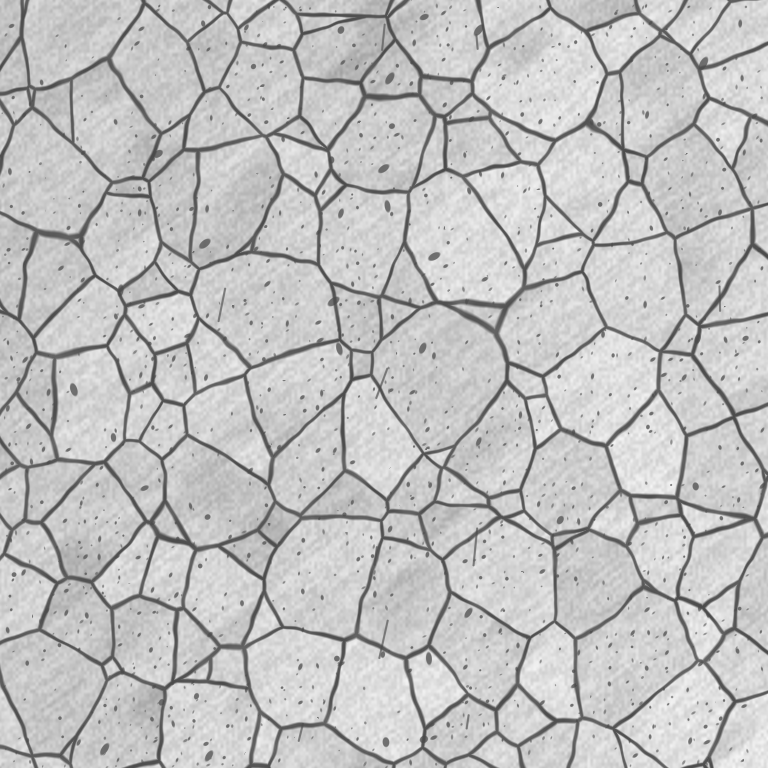
Give the GLSL for this texture, as a WebGL 1 fragment shader.

```glsl
precision highp float;
// Polished and etched metal section: pale grains, dark boundaries, pits and faint scratches.
uniform vec2 u_resolution;

const float GRID = 14.0;           // grain seeds across the canvas
const float SIZE_SPREAD = 1.5;     // how far large grains outgrow small ones
const vec2 GRAIN_STRETCH = vec2(1.0, 0.9);
const float LINE_CORE = 0.0008;    // boundary half widths, dark and faded
const float LINE_FADE = 0.0035;
const float BASE_TONE = 0.828;
const float LINE_TONE = 0.29;
const float PIT_TONE = 0.36;
const float GRAIN_CONTRAST = 0.075;
const float STAIN_CONTRAST = 0.10;
const float STREAK_CONTRAST = 0.07;
const float FINE_CONTRAST = 0.10;
const vec2 POLISH_DIR = vec2(0.80, 0.60);

float hash(vec2 p) {
  vec3 q = fract(vec3(p.xyx) * 0.1031);
  q += dot(q, q.yzx + 33.33);
  return fract((q.x + q.y) * q.z);
}

vec2 hash2(vec2 p) {
  return vec2(hash(p + 17.3), hash(p + 71.9));
}

float noise(vec2 p) {
  vec2 i = floor(p), f = fract(p);
  f = f * f * (3.0 - 2.0 * f);
  return mix(mix(hash(i), hash(i + vec2(1, 0)), f.x),
             mix(hash(i + vec2(0, 1)), hash(i + vec2(1, 1)), f.x), f.y);
}

vec2 warp(vec2 p, float freq) {
  return vec2(noise(p * freq), noise(p * freq + 41.7)) - 0.5;
}

// Coordinates along and across a direction.
vec2 align(vec2 p, vec2 dir) {
  return vec2(dot(p, dir), dot(p, vec2(-dir.y, dir.x)));
}

// Power diagram: x is the distance to the nearest boundary, yz the grain id.
vec3 grains(vec2 p) {
  vec2 g = p * GRID * GRAIN_STRETCH, base = floor(g);
  vec2 ownId = base, ownSeed = g;
  float ownPower = 100.0;
  for (int y = -2; y <= 2; y++) for (int x = -2; x <= 2; x++) {
    vec2 id = base + vec2(x, y), seed = id + hash2(id);
    float h = hash(id + 5.1);
    float power = dot(g - seed, g - seed) - SIZE_SPREAD * h * h;
    if (power < ownPower) { ownPower = power; ownId = id; ownSeed = seed; }
  }
  float edge = 10.0;
  for (int y = -2; y <= 2; y++) for (int x = -2; x <= 2; x++) {
    vec2 id = base + vec2(x, y), seed = id + hash2(id);
    float h = hash(id + 5.1);
    float power = dot(g - seed, g - seed) - SIZE_SPREAD * h * h;
    float gap = length(seed - ownSeed);
    if (gap > 0.001) edge = min(edge, (power - ownPower) / (2.0 * gap));
  }
  return vec3(edge / GRID, ownId);
}

// Small elongated pits, one at most per cell.
float pits(vec2 p, float cells, float chance, float radius, float soft) {
  vec2 id = floor(p * cells) + cells * 3.0;
  vec2 d = (fract(p * cells) - 0.25 - 0.5 * hash2(id)) / cells;
  float angle = mix(0.4, 1.9, hash(id + 9.4));
  d = align(d, vec2(cos(angle), sin(angle)));
  d.x /= mix(1.0, 2.2, hash(id + 2.7));
  float r = radius * mix(0.45, 1.0, hash(id + 6.2));
  float present = step(hash(id + 3.8), chance);
  return present * (1.0 - smoothstep(r - soft, r + soft, length(d)));
}

// Short, steep scratches that start and end inside a grain.
float scratches(vec2 p, float soft) {
  const float cells = 9.0;
  vec2 id = floor(p * cells) + 130.0;
  vec2 d = (fract(p * cells) - 0.4 - 0.2 * hash2(id)) / cells;
  float angle = mix(1.1, 1.9, hash(id + 4.4));
  d = align(d, vec2(cos(angle), sin(angle)));
  d.x = max(abs(d.x) - mix(0.008, 0.032, hash(id + 8.8)), 0.0);
  return step(hash(id), 0.17) * (1.0 - smoothstep(0.0004, 0.0014 + soft, length(d)));
}

void main() {
  vec2 p = gl_FragCoord.xy / u_resolution.y;
  float soft = max(0.0009, 0.6 / u_resolution.y);

  vec3 grain = grains(p + 0.022 * warp(p, 9.0) + 0.004 * warp(p, 55.0));
  vec2 id = grain.yz;

  // Tone: lighting, grain shade, stains, polishing streaks and fine texture.
  float tone = BASE_TONE + 0.05 * (p.x - 0.5) - 0.02 * (p.y - 0.5);
  tone += GRAIN_CONTRAST * (hash(id + 31.0) - 0.5);
  vec2 along = align(p, POLISH_DIR);
  float stain = noise(along * vec2(9.0, 24.0) + id * 7.0);
  tone -= STAIN_CONTRAST * hash(id + 12.0) * smoothstep(0.45, 0.95, stain);
  tone += STREAK_CONTRAST * (noise(along * vec2(28.0, 190.0)) - 0.5);
  tone += FINE_CONTRAST * (noise(p * vec2(270.0, 210.0)) - 0.5);

  // Pits gather in patches.
  float patches = smoothstep(0.25, 0.85, noise(p * 11.0 + id * 3.0));
  float pit = pits(p, 42.0, 0.15 + 0.4 * patches, 0.0024, soft);
  pit = max(pit, 0.75 * pits(p + 0.37, 60.0, 0.1 + 0.35 * patches, 0.0016, soft));
  pit = max(pit, pits(p + 0.71, 17.0, 0.16, 0.0046, soft));
  tone = mix(tone, PIT_TONE, 0.85 * pit);
  tone = mix(tone, PIT_TONE, 0.75 * scratches(p, soft));

  // Etched boundaries, uneven in width and depth.
  float width = mix(0.8, 1.2, noise(p * 30.0)) + 0.7 * smoothstep(0.8, 1.0, noise(p * 13.0 + 8.0));
  float line = 1.0 - smoothstep(LINE_CORE * width, LINE_FADE * width + 0.5 * soft, grain.x);
  float depth = mix(0.8, 1.0, noise(p * 45.0 + 20.0));
  tone = mix(tone, min(tone, LINE_TONE), line * depth);

  gl_FragColor = vec4(vec3(clamp(tone, 0.0, 1.0)), 1.0);
}
```
